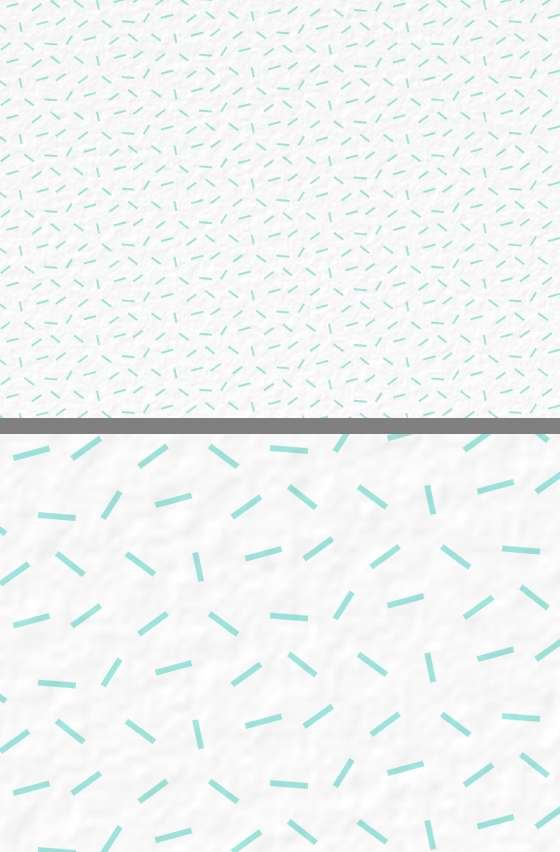
Top: the whole. Bottom: its middle third, enlarged.
Write a WebGL 1 fragment shader that draws this pattern.

```glsl
precision highp float;
// Short mint dashes scattered on softly embossed white paper.
// Dashes sit on a slanted lattice of eleven kinds, each kind with its own
// nudge and slope; the paper is noise height lit from the upper left.

uniform vec2 u_resolution;

#define VIEW_HEIGHT 859.5     // canvas height in design units
#define COLUMN_STEP 14.46     // distance between lattice columns
#define ROW_PERIOD 114.8      // vertical repeat within a column
#define COLUMN_DROP 0.32727   // drop per column, in row periods
#define KINDS 11.0            // columns before the kinds repeat
#define NUDGE 6.0             // largest offset from the lattice
#define HALF_WIDTH 2.02       // half the thickness of a dash
#define EDGE_SOFTNESS 0.75    // edge blur, in pixels
#define RELIEF 0.065          // strength of the paper emboss
#define MINT vec3(0.635, 0.912, 0.878)

float hash(vec2 p) {
  vec3 q = fract(vec3(p.xyx) * 0.1031);
  q += dot(q, q.yzx + 33.33);
  return fract((q.x + q.y) * q.z);
}

float valueNoise(vec2 p) {
  vec2 cell = floor(p), f = fract(p);
  f = f * f * (3.0 - 2.0 * f);
  float low = mix(hash(cell), hash(cell + vec2(1.0, 0.0)), f.x);
  float high = mix(hash(cell + vec2(0.0, 1.0)), hash(cell + 1.0), f.x);
  return mix(low, high, f.y);
}

float paperHeight(vec2 p) {
  vec2 turned = mat2(0.8, 0.6, -0.6, 0.8) * p;
  return valueNoise(turned / 14.0) + 0.5 * valueNoise(p / 6.0 + 40.0);
}

// Brightness of the lit paper, a little darker towards the top
float paperShade(vec2 p) {
  float slope = paperHeight(p) - paperHeight(p + vec2(-2.5, 3.5));
  return mix(0.977, 0.968, p.y / VIEW_HEIGHT) + RELIEF * slope;
}

// Slope families in degrees, dealt out over the kinds
float dashAngle(float kind) {
  float rank = mod(kind * 3.0, KINDS);
  float angle = -37.0;                 // falling
  if (rank > 2.5) angle = 37.0;        // rising
  if (rank > 5.5) angle = 15.0;        // gently rising
  if (rank > 7.5) angle = 57.0;        // steep
  if (rank > 8.5) angle = -80.0;       // nearly upright
  if (rank > 9.5) angle = -5.0;        // nearly level
  return radians(angle + 4.0 * hash(vec2(kind, 9.0)) - 2.0);
}

float boxDistance(vec2 p, vec2 halfSize) {
  vec2 d = abs(p) - halfSize;
  return length(max(d, 0.0)) + min(max(d.x, d.y), 0.0);
}

// Distance to the nearest dash, checking the columns within reach
float dashDistance(vec2 p) {
  float nearest = ROW_PERIOD;
  float firstColumn = floor(p.x / COLUMN_STEP);
  for (int n = -1; n <= 2; n++) {
    float column = firstColumn + float(n);
    float kind = mod(column, KINDS);
    vec2 nudge = vec2(hash(vec2(kind, 3.0)), hash(vec2(kind, 17.0)));
    vec2 center = vec2(COLUMN_STEP, -COLUMN_DROP * ROW_PERIOD) * column;
    vec2 q = p - center - NUDGE * (2.0 * nudge - 1.0);
    q.y = mod(q.y + 0.5 * ROW_PERIOD, ROW_PERIOD) - 0.5 * ROW_PERIOD;

    float angle = dashAngle(kind);
    float c = cos(angle), s = sin(angle);
    float halfLength = mix(10.0, 13.0, c * c);
    vec2 local = vec2(c * q.x + s * q.y, c * q.y - s * q.x);
    nearest = min(nearest, boxDistance(local, vec2(halfLength, HALF_WIDTH)));
  }
  return nearest;
}

void main() {
  float pixel = VIEW_HEIGHT / u_resolution.y;
  vec2 p = gl_FragCoord.xy * pixel;
  float edge = EDGE_SOFTNESS * pixel;
  float ink = 1.0 - smoothstep(-edge, edge, dashDistance(p));
  vec3 color = paperShade(p) * mix(vec3(1.0), MINT, ink);
  gl_FragColor = vec4(color, 1.0);
}
```
